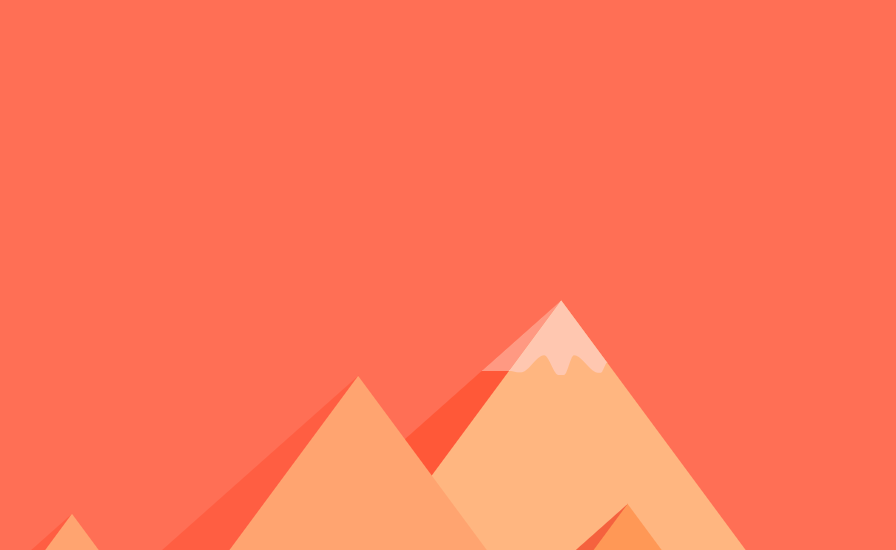
Give the GLSL for this background, as a Shadertoy shader.

```glsl
#define SKY vec3(1.0, 0.435, 0.333)
#define TALL_FACE vec3(1.0, 0.714, 0.502)
#define MID_FACE vec3(1.0, 0.643, 0.439)
#define NEAR_FACE vec3(1.0, 0.596, 0.337)
#define TALL_SHADE vec3(1.0, 0.345, 0.220)
#define MID_SHADE vec3(1.0, 0.369, 0.259)
#define NEAR_SHADE vec3(0.96, 0.385, 0.245)
#define SNOW_LIT vec3(1.0, 0.780, 0.690)
#define SNOW_SHADE vec3(1.0, 0.600, 0.510)
#define FACE_SLOPE 0.739
#define SHADE_SLOPE 1.126
#define SNOW_DEPTH 0.0788

// Antialiased coverage of the region where d is negative
float fill(float d) {
    float pixelStep = max(length(vec2(dFdx(d), dFdy(d))), 1e-6);
    return clamp(0.5 - d / pixelStep, 0.0, 1.0);
}

// Lit front face, q measured from the summit
float faceField(vec2 q) {
    return abs(q.x) + FACE_SLOPE * q.y;
}

// Shaded left flank, tucked behind the face
float shadeField(vec2 q) {
    return max(SHADE_SLOPE * q.y - q.x, q.x);
}

void drawMountain(inout vec3 color, vec2 q, vec3 face, vec3 shade) {
    color = mix(color, shade, fill(shadeField(q)));
    color = mix(color, face, fill(faceField(q)));
}

// Height of the dripping snow edge below the summit
float snowEdge(float x) {
    float y = -SNOW_DEPTH;
    y -= 0.0015 * smoothstep(-0.0570, -0.0480, x);
    y += 0.0190 * smoothstep(-0.0450, -0.0190, x);
    y -= 0.0220 * smoothstep(-0.0190, -0.0030, x);
    y += 0.0220 * smoothstep(0.0030, 0.0143, x);
    y -= 0.0195 * smoothstep(0.0143, 0.0415, x);
    y += 0.0120 * smoothstep(0.0440, 0.0520, x);
    return y;
}

void drawSnow(inout vec3 color, vec2 q) {
    float shadeCap = max(shadeField(q), -SNOW_DEPTH - q.y);
    float faceCap = max(faceField(q), snowEdge(q.x) - q.y);
    // Keep the shaded cap off the lit face
    float shadeMask = fill(shadeCap) * (1.0 - fill(faceField(q)));
    color = mix(color, SNOW_SHADE, shadeMask);
    color = mix(color, SNOW_LIT, fill(faceCap));
}

void mainImage(out vec4 fragColor, in vec2 fragCoord) {
    // Canvas width is one unit
    vec2 p = fragCoord / iResolution.x;
    vec3 color = SKY;

    // Snowy peak at the back
    vec2 summit = p - vec2(0.6263, 0.2786);
    drawMountain(color, summit, TALL_FACE, TALL_SHADE);
    drawSnow(color, summit);

    // Nearer peaks
    drawMountain(color, p - vec2(0.3997, 0.1943), MID_FACE, MID_SHADE);
    drawMountain(color, p - vec2(0.0803, 0.0404), MID_FACE, MID_SHADE);
    drawMountain(color, p - vec2(0.7005, 0.0514), NEAR_FACE, NEAR_SHADE);

    fragColor = vec4(color, 1.0);
}
```
